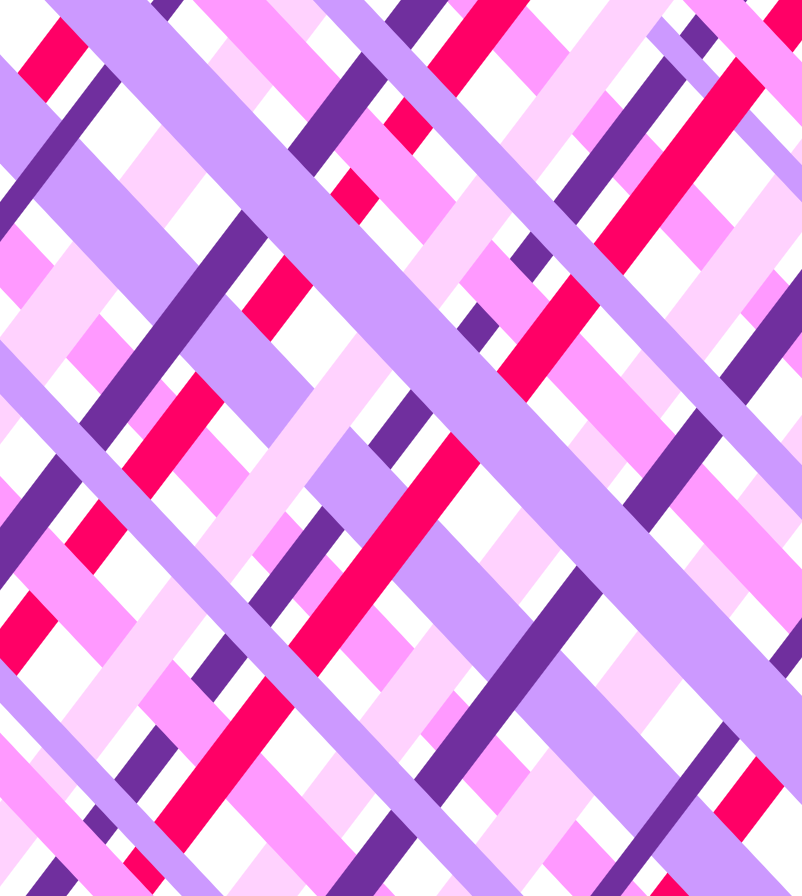
This pattern is drawn by a Shadertoy shader. Its source:

```glsl
// Diagonal plaid of flat stripes woven over and under each other on white.

const vec3 WHITE = vec3(1.0);
const vec3 LILAC = vec3(0.80, 0.60, 1.0);
const vec3 PINK  = vec3(1.0, 0.60, 1.0);
const vec3 BLUSH = vec3(1.0, 0.825, 0.995);
const vec3 PLUM  = vec3(0.44, 0.185, 0.62);
const vec3 RED   = vec3(1.0, 0.0, 0.40);

// Lays a stripe covering lo..hi of coordinate t over the colour below.
void stripe(inout vec3 color, vec3 ink, float t, float lo, float hi, float blur) {
    float inside = min(t - lo, hi - t);
    color = mix(color, ink, clamp(inside / blur + 0.5, 0.0, 1.0));
}

void mainImage(out vec4 fragColor, in vec2 fragCoord) {
    // The canvas is 768 units high; y points down from the weave's centre.
    float unit = 768.0 / iResolution.y;
    vec2 p = vec2(fragCoord.x - 0.5 * iResolution.x, iResolution.y - fragCoord.y) * unit;
    p.y -= 368.3;

    // Horizontal offset from a falling and from a rising centre line.
    float fall = p.x - 0.941 * p.y;
    float rise = p.x + 0.76 * p.y;
    float mirrorRise = abs(rise);
    float blur = 1.35 * unit;
    vec3 color = WHITE;

    // Bottom layer: pink falling bands, then blush rising bands.
    stripe(color, PINK, fall, -229.0, -165.0, blur);
    stripe(color, PINK, fall, 385.0, 449.0, blur);
    stripe(color, BLUSH, mirrorRise, 334.0, 404.0, blur);
    stripe(color, BLUSH, rise, 154.0, 215.0, blur);

    // Rising bands that pass beneath the second set of falling bands.
    stripe(color, PLUM, rise, -18.0, 17.0, blur);
    stripe(color, RED, rise, -214.0, -169.0, blur);
    stripe(color, RED, mirrorRise, 517.0, 561.0, blur);

    // Second set of falling bands.
    stripe(color, PINK, fall, 168.0, 231.0, blur);
    stripe(color, PINK, fall, -448.0, -381.0, blur);
    stripe(color, LILAC, fall, -129.0, -41.0, blur);
    stripe(color, LILAC, fall, 527.0, 557.0, blur);

    // Rising bands that pass above them.
    stripe(color, BLUSH, rise, -101.0, -46.0, blur);
    stripe(color, PLUM, mirrorRise, 239.0, 280.0, blur);
    stripe(color, PLUM, mirrorRise, 466.0, 492.0, blur);
    stripe(color, RED, rise, 44.0, 90.0, blur);

    // Top layer: unbroken falling bands.
    stripe(color, LILAC, fall, 41.0, 129.0, blur);
    stripe(color, LILAC, abs(fall), 271.0, 315.0, blur);
    stripe(color, LILAC, fall, -564.0, -528.0, blur);
    stripe(color, PINK, abs(fall), 588.0, 640.0, blur);

    fragColor = vec4(color, 1.0);
}
```
